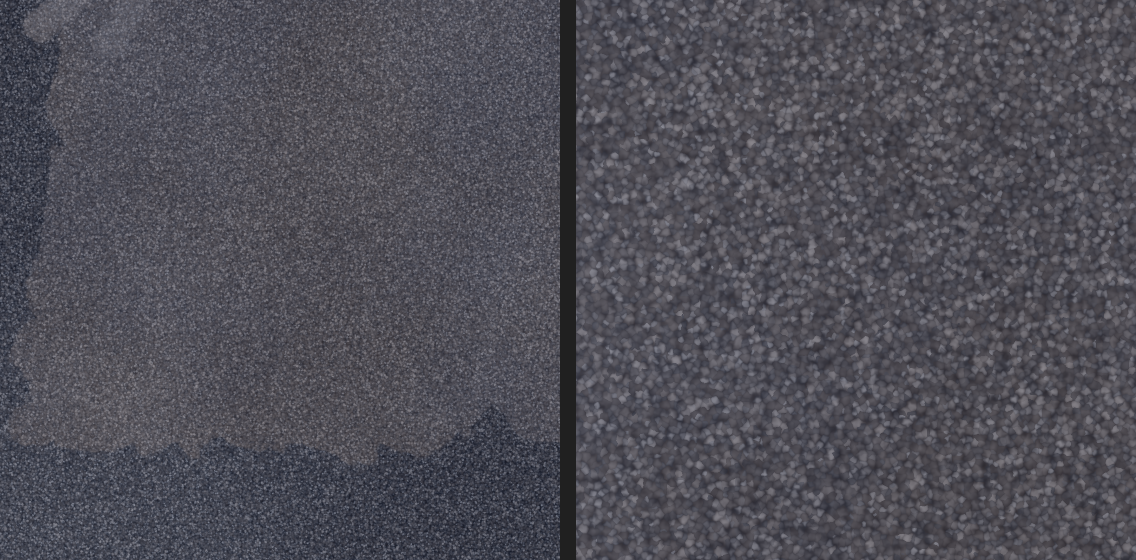
Left, the full canvas; right, a detail of the centre.
A Shadertoy shader for this texture:

```glsl
#define STONES 255.0
#define DRY_CONTRAST 0.265
#define WET_CONTRAST 0.325
#define GRIT 0.075
#define EDGE_SOFT 0.004
#define DRY_BLUE vec3(0.321, 0.322, 0.364)
#define DRY_BROWN vec3(0.324, 0.317, 0.346)
#define WET_DARK vec3(0.240, 0.251, 0.299)
#define WET_LIGHT vec3(0.296, 0.308, 0.356)

vec3 hash3(vec2 p) {
    vec3 q = fract(vec3(p.xyx) * vec3(0.1031, 0.1030, 0.0973));
    q += dot(q, q.yxz + 33.33);
    return fract((q.xxy + q.yzz) * q.zyx);
}

float cornerSlope(vec2 cell, vec2 corner, vec2 f) {
    float angle = 6.2832 * hash3(cell + corner).x;
    return dot(vec2(cos(angle), sin(angle)), f - corner);
}

float gradientNoise(vec2 p) {
    vec2 cell = floor(p), f = fract(p);
    vec2 u = f * f * f * (f * (f * 6.0 - 15.0) + 10.0);
    float low = mix(cornerSlope(cell, vec2(0, 0), f), cornerSlope(cell, vec2(1, 0), f), u.x);
    float high = mix(cornerSlope(cell, vec2(0, 1), f), cornerSlope(cell, vec2(1, 1), f), u.x);
    return mix(low, high, u.y);
}

float fbm(vec2 p) {
    float sum = 0.0, amp = 1.0;
    for (int i = 0; i < 4; i++) {
        sum += amp * gradientNoise(p);
        p = mat2(1.6, 1.2, -1.2, 1.6) * p + 17.3;
        amp *= 0.5;
    }
    return sum;
}

// Brightness in x and hue shift in y of the chip covering p; chips vary in size
vec2 stone(vec2 p) {
    vec2 cell = floor(p);
    float nearest = 9.0;
    vec2 traits = vec2(0);
    for (int y = -1; y <= 1; y++)
    for (int x = -1; x <= 1; x++) {
        vec2 site = cell + vec2(x, y);
        vec3 rnd = hash3(site + 50.0);
        float hue = fract(rnd.z * 37.0 + rnd.x);
        vec2 toSite = abs(site + rnd.xy - p);
        float d = mix(length(toSite), toSite.x + toSite.y, 0.35) / (0.75 + 0.6 * hue);
        if (d < nearest) {
            nearest = d;
            traits = vec2(rnd.z, hue);
        }
    }
    float face = 0.28 + 0.72 * traits.x * traits.x;
    return vec2(face * (1.0 - smoothstep(0.15, 1.0, nearest)), traits.y - 0.5);
}

float bump(float x, float center, float width) {
    float t = (x - center) / width;
    return exp(-t * t);
}

float segment(vec2 p, vec2 a, vec2 b) {
    vec2 ab = b - a;
    return length(p - a - ab * clamp(dot(p - a, ab) / dot(ab, ab), 0.0, 1.0));
}

float smoothMin(float a, float b, float k) {
    float h = max(k - abs(a - b), 0.0) / k;
    return min(a, b) - 0.25 * h * h * k;
}

void mainImage(out vec4 fragColor, in vec2 fragCoord) {
    vec2 uv = fragCoord / iResolution.y;

    // Scalloped border between the dry film and the wet ground
    float leftEdge = mix(0.065, 0.120, smoothstep(0.40, 0.70, uv.y));
    float bottomEdge = 0.213 + 0.035 * smoothstep(0.70, 0.95, uv.x)
        + 0.055 * bump(uv.x, 0.89, 0.035) + 0.025 * bump(uv.x, 0.40, 0.03);
    float inside = smoothMin(uv.x - leftEdge, uv.y - bottomEdge, 0.05);
    inside += 0.10 * abs(gradientNoise(uv * 7.5 + 3.7))
        + 0.025 * abs(gradientNoise(uv * 25.0)) + 0.006 * gradientNoise(uv * 90.0);

    // Pale smears along the top
    float wobble = 0.012 * fbm(uv * 22.0);
    float finger = segment(uv, vec2(0.070, 0.955), vec2(0.14, 1.02)) - 0.028 + wobble;
    float streak = segment(uv, vec2(0.200, 0.920), vec2(0.25, 1.03)) - 0.028 + wobble;
    float pale = 1.0 - smoothstep(-0.012, 0.012, min(finger, streak));
    float dry = smoothstep(-EDGE_SOFT, EDGE_SOFT, max(inside, -finger));

    // Broad stains
    float cloud = fbm(uv * 3.2 + 8.0);
    float brown = smoothstep(-0.45, 0.45, fbm(uv * 2.6 + 21.0) + 0.2 * (0.55 - uv.y));
    vec3 dryColor = mix(DRY_BLUE, DRY_BROWN, brown) + 0.032 * cloud;
    dryColor += 0.030 * exp(-22.0 * dot(uv - vec2(0.18, 0.25), uv - vec2(0.18, 0.25)));
    dryColor += 0.010 * gradientNoise(uv * vec2(28.0, 5.0)) + 0.045 * pale;
    float wetLight = exp(-5.0 * dot(uv - vec2(0.12, 0.02), uv - vec2(0.12, 0.02)));
    vec3 wetColor = mix(WET_DARK, WET_LIGHT, clamp(wetLight + 0.3 * cloud, 0.0, 1.0));
    vec3 color = mix(wetColor, dryColor, dry);

    // Packed chips with ragged outlines, averaged over four samples per pixel
    vec2 grain = vec2(0);
    for (int i = 0; i < 4; i++) {
        vec2 offset = (vec2(i % 2, i / 2) - 0.5) * 0.5;
        vec2 p = (fragCoord + offset) / iResolution.y * STONES;
        p += 0.45 * vec2(gradientNoise(p * 1.3), gradientNoise(p * 1.3 + 71.0));
        grain += 0.25 * stone(p);
    }
    float contrast = mix(WET_CONTRAST, DRY_CONTRAST, dry) * (1.0 - 0.2 * pale);
    color += contrast * (grain.x - 0.365);
    color += GRIT * (gradientNoise(uv * STONES * 0.9) + 0.5 * gradientNoise(uv * STONES * 0.35));
    color += vec3(0.016, 0.0, -0.016) * grain.y;

    fragColor = vec4(clamp(color, 0.0, 1.0), 1.0);
}
```
